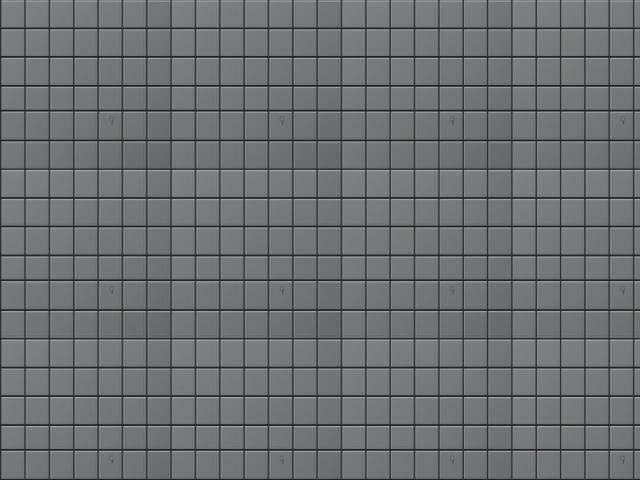
Reproduce this texture procedurally as a WebGL 2 fragment shader.

```glsl
#version 300 es
precision highp float;
// Grey bevelled wall tiles: a panel of 7 columns and 6 uneven rows, repeated
// about 3.75 times across and 2.83 down. Each tile gets dark grooves, a lit
// top-left edge, a faint inset frame and panel shading; one tile is chipped.
uniform vec2 u_resolution;
out vec4 fragColor;

float hash(vec2 p) {
    return fract(sin(dot(p, vec2(127.1, 311.7))) * 43758.5453);
}

// Share of a pixel of width px covered by a band of the given half width
float band(float dist, float halfWidth, float px) {
    float lo = max(dist - 0.5 * px, -halfWidth);
    float hi = min(dist + 0.5 * px, halfWidth);
    return clamp((hi - lo) / px, 0.0, 1.0);
}

float segment(vec2 p, vec2 a, vec2 b) {
    vec2 ab = b - a;
    return length(p - a - ab * clamp(dot(p - a, ab) / dot(ab, ab), 0.0, 1.0));
}

void main() {
    // Panel coordinates, measured from the upper left
    vec2 uv = gl_FragCoord.xy / u_resolution.y;
    vec2 pos = vec2(uv.x - 0.0015, 1.001 - uv.y) * vec2(2.817, 2.83);
    vec2 panel = fract(pos);
    float px = 2.82 / u_resolution.y;

    // Find the tile and the distances to its four sides
    float rowEdge[7] = float[7](0.0, 0.170, 0.338, 0.509, 0.655, 0.831, 1.0);
    vec2 tile = vec2(floor(panel.x * 7.0), 0.0);
    float top = 0.0, bottom = 1.0;
    for (int i = 0; i < 6; i++) {
        if (panel.y >= rowEdge[i]) {
            tile.y = float(i);
            top = panel.y - rowEdge[i];
            bottom = rowEdge[i + 1] - panel.y;
        }
    }
    float left = panel.x - tile.x / 7.0;
    float right = 1.0 / 7.0 - left;

    // Panel gradient, darker last column, tile variation and fine grain
    float shade = 0.504 - 0.032 * panel.x - 0.045 * panel.y;
    shade -= 0.010 * step(5.5, tile.x);
    shade += 0.012 * (hash(tile + 3.0) - 0.5);
    shade += 0.06 * (0.07 - left) - 0.04 * (top - 0.08);
    shade += 0.006 * (hash(floor(uv * 384.0)) - 0.5);

    // Faint inset frame on the lower right
    float inset = min(right, bottom) - 0.019;
    shade -= 0.018 * band(inset, 0.0025, px);
    shade += 0.012 * band(inset - 0.006, 0.0025, px);

    // Lit top and left edges, slight shadow at the bottom
    shade = mix(shade, 0.63, 0.95 * band(top - 0.0090, 0.0038, px));
    shade = mix(shade, 0.57, 0.60 * band(left - 0.0075, 0.0028, px));
    shade = mix(shade, 0.38, 0.30 * band(bottom - 0.0075, 0.0025, px));

    // Small drop-shaped chip: a ring with a tail
    vec2 chip = panel - vec2(0.650, 0.705);
    float ring = abs(length(chip * vec2(1.0, 0.8)) - 0.011);
    float tail = segment(chip, vec2(0.006, 0.012), vec2(0.003, 0.030));
    shade = mix(shade, 0.32, 0.5 * band(ring, 0.0025, px));
    shade = mix(shade, 0.26, 0.6 * band(tail, 0.0035, px));

    // Grooves, slightly thinner where panels meet vertically
    bool seam = min(panel.y, 1.0 - panel.y) < 0.02;
    float across = band(min(top, bottom), seam ? 0.0036 : 0.0050, px);
    float down = band(min(left, right), 0.0041, px);
    shade = mix(shade, 0.19, down);
    shade = mix(shade, 0.14, across);

    fragColor = vec4(vec3(shade - 0.004, shade + 0.001, shade + 0.004), 1.0);
}
```
